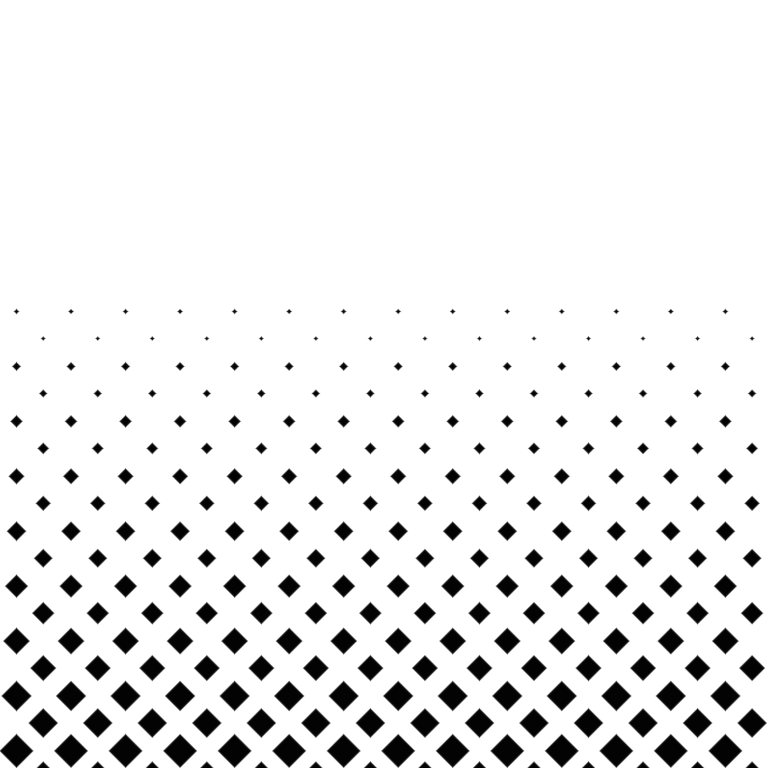
Give the GLSL for this pattern, as a Shadertoy shader.

```glsl
// Halftone fade: black diamonds on white that grow row by row toward the bottom.
// Two staggered lattices are folded to their nearest cell, and each cell
// holds one diamond whose radius depends only on its row.

const vec3 PAPER = vec3(1.0);
const vec3 INK = vec3(0.012);
const vec3 RIM = vec3(0.12);

const vec2 PITCH = vec2(0.0710, 0.07152);   // spacing of columns and rows
const vec2 LAST_CELL = vec2(13.0, 8.0);     // last column and row index
const float GROWTH = 0.00235;               // radius gained per row
const float RIM_WIDTH = 0.0014;

// Signed distance to a diamond with the given half diagonal
float diamond(vec2 p, float radius) {
    return (abs(p.x) + abs(p.y) - radius) * 0.70711;
}

// Distance to the nearest diamond of a lattice that starts at its top left
float lattice(vec2 uv, vec2 topLeft, float firstRadius) {
    vec2 p = vec2(uv.x - topLeft.x, topLeft.y - uv.y);
    vec2 cell = clamp(round(p / PITCH), vec2(0.0), LAST_CELL);
    return diamond(p - cell * PITCH, firstRadius + GROWTH * cell.y);
}

void mainImage(out vec4 fragColor, in vec2 fragCoord) {
    vec2 uv = fragCoord / iResolution.y;
    float soft = max(0.0012, 0.7 / iResolution.y);

    // Main rows and the rows shifted by half a cell
    float mainRows = lattice(uv, vec2(0.0215, 0.5944), 0.0031);
    float shiftedRows = lattice(uv, vec2(0.0563, 0.5592), 0.0026);
    float d = min(mainRows, shiftedRows);

    // Dark core, slightly lighter rim, smooth outline
    vec3 ink = mix(INK, RIM, smoothstep(-soft, soft, d + RIM_WIDTH));
    vec3 color = mix(ink, PAPER, smoothstep(-soft, soft, d));
    fragColor = vec4(color, 1.0);
}
```
